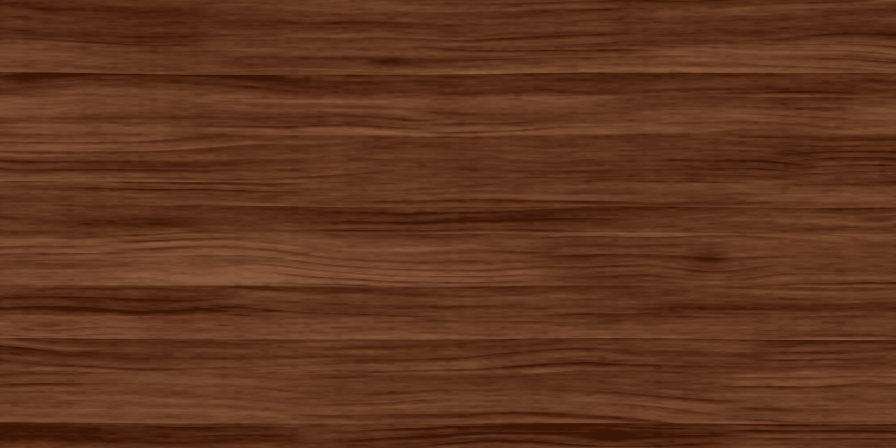
A WebGL 2 fragment shader for this texture:

```glsl
#version 300 es
precision highp float;
// Dark walnut veneer: long horizontal strips of uneven height, each with its own tone.
// Stretched noise bends and streaks the grain; thin growth lines, fibres and
// soft knots are added on top, and neighbouring strips are blended at the seams.
uniform vec2 u_resolution;
out vec4 fragColor;

const vec3 DARK_WOOD = vec3(0.32, 0.16, 0.08);
const vec3 LIGHT_WOOD = vec3(0.46, 0.28, 0.18);
const float STRIPS = 13.0;
const float BOARD_LENGTH = 0.95;
const float MEAN_TONE = 0.43;
const float CONTRAST = 1.18;

float hash(vec2 p) {
    return fract(sin(dot(p, vec2(127.1, 311.7))) * 43758.5453);
}

float noise(vec2 p) {
    vec2 cell = floor(p), f = fract(p);
    f = f * f * (3.0 - 2.0 * f);
    float low = mix(hash(cell), hash(cell + vec2(1, 0)), f.x);
    float high = mix(hash(cell + vec2(0, 1)), hash(cell + vec2(1, 1)), f.x);
    return mix(low, high, f.y);
}

float fbm(vec2 p) {
    float sum = 0.0, weight = 0.55;
    for (int i = 0; i < 3; i++) {
        sum += weight * noise(p);
        p = p * 2.03 + vec2(13.7, 5.3);
        weight *= 0.5;
    }
    return sum / 0.9625;
}

// Thin dark line that builds up slowly and ends abruptly, once per unit
float growthLine(float v) {
    float s = fract(v);
    return smoothstep(0.45, 0.86, s) * (1.0 - smoothstep(0.86, 1.0, s));
}

// Tone offset of one board; local is along (in lengths) and across (in strips)
float boardGrain(vec2 p, vec2 local, vec2 id) {
    float seed = hash(id);
    vec2 q = p + vec2(17.0, 31.0) * seed;

    // Knot: a flat smudge that pushes the grain aside
    vec2 center = vec2(0.25 + 0.5 * hash(id + 3.1), 0.3 + 0.4 * hash(id + 7.7));
    vec2 d = (local - center) * vec2(BOARD_LENGTH, 1.0 / STRIPS);
    float hasKnot = step(0.78, hash(id + 11.3));
    float knot = hasKnot * exp(-dot(d * vec2(28, 95), d * vec2(28, 95)));
    float push = hasKnot * exp(-dot(d * vec2(9, 40), d * vec2(9, 40)));

    // Bent grain coordinate and streaks at two widths
    float v = q.y + 0.07 * (fbm(q * vec2(1.6, 5.0)) - 0.5) - 0.45 * d.y * push;
    float broad = fbm(vec2(q.x * 0.9, v * 24.0)) - 0.5;
    float narrow = fbm(vec2(q.x * 2.2, v * 85.0)) - 0.5;

    // Growth lines fade in and out along the board
    float spacing = v * 52.0 + 1.6 * noise(vec2(q.x * 0.7, v * 14.0));
    float presence = smoothstep(0.35, 0.7, noise(q * vec2(1.7, 22.0) + 4.0));
    float line = growthLine(spacing) * presence;

    return (seed - 0.5) * 0.12 + 1.1 * broad + 1.0 * narrow
        - 0.5 * line - 0.5 * knot;
}

// Tone of one strip: its boards are joined end to end with soft joints
float stripTone(vec2 p, float across, float row) {
    float along = p.x / BOARD_LENGTH + hash(vec2(row, 2.3));
    float column = floor(along);
    float x = along - column;
    float here = boardGrain(p, vec2(x, across), vec2(column, row));
    float next = boardGrain(p, vec2(x - 1.0, across), vec2(column + 1.0, row));
    float grain = mix(here, next, smoothstep(0.86, 1.0, x));

    float base = 0.32 + 0.34 * mod(row, 2.0) + 0.22 * (hash(vec2(row, 9.1)) - 0.5);
    float patchy = noise(vec2(p.x * 2.2, row * 5.7));
    float rim = 0.32 * (1.0 - smoothstep(0.0, 0.2, across))
        - 0.34 * smoothstep(0.84, 1.0, across);
    return base + grain + rim * patchy + 0.2 * (patchy - 0.5);
}

// Fine pores, fibres and faint marks across the grain
float fibreTone(vec2 p) {
    float fibre = noise(p * vec2(20.0, 190.0)) - 0.5;
    float speckle = noise(p * vec2(70.0, 230.0) + 40.0) - 0.5;
    float pores = smoothstep(0.7, 0.95, noise(p * vec2(32.0, 160.0) + 8.0));
    float fleck = noise(p * vec2(80.0, 14.0)) - 0.5;
    float fleckArea = smoothstep(0.65, 0.95, noise(p * vec2(5.0, 11.0) + 21.0));
    return 0.34 * fibre + 0.2 * speckle - 0.18 * pores + 0.12 * fleck * fleckArea;
}

void main() {
    vec2 p = gl_FragCoord.xy / u_resolution.y;

    // Uneven strip heights with gently wavering seams
    float y = p.y + 0.009 * (noise(p * vec2(2.2, 4.0)) - 0.5);
    float level = y * STRIPS + 0.3 * sin(y * 23.0);
    float row = floor(level);
    float across = level - row;

    // Blend into the strip above over a narrow seam
    float seam = max(0.06, 1.5 * STRIPS / u_resolution.y);
    float tone = mix(stripTone(p, across, row),
                     stripTone(p, across - 1.0, row + 1.0),
                     smoothstep(1.0 - seam, 1.0, across));
    tone = MEAN_TONE + CONTRAST * (tone + fibreTone(p) - MEAN_TONE);

    vec3 color = mix(DARK_WOOD, LIGHT_WOOD, clamp(tone, -0.6, 1.5));
    fragColor = vec4(color, 1.0);
}
```
